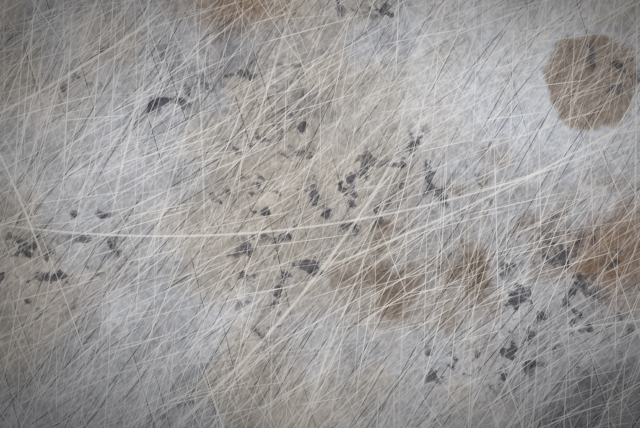
A Shadertoy shader for this texture:

```glsl
// Worn, scratched metal plate: cloudy warm and cool greys with brown stains,
// sooty specks and a vignette, under many layers of fine scratches.
// Each scratch layer is a rotated grid holding one bent stroke per cell.

const vec3 WARM_METAL   = vec3(0.650, 0.622, 0.592);
const vec3 COOL_METAL   = vec3(0.655, 0.660, 0.680);
const vec3 PALE_FILM    = vec3(0.770, 0.790, 0.825);
const vec3 BROWN_STAIN  = vec3(0.400, 0.345, 0.300);
const vec3 RUST         = vec3(0.450, 0.310, 0.200);
const vec3 SOOT         = vec3(0.240, 0.240, 0.265);
const vec3 BARE_SCRATCH = vec3(0.870, 0.860, 0.845);

float hash12(vec2 p) {
    vec3 q = fract(p.xyx * 0.1031);
    q += dot(q, q.yzx + 33.33);
    return fract((q.x + q.y) * q.z);
}

vec4 hash42(vec2 p) {
    vec4 q = fract(p.xyxy * vec4(0.1031, 0.1030, 0.0973, 0.1099));
    q += dot(q, q.wzxy + 33.33);
    return fract((q.xxyz + q.yzzw) * q.zywx);
}

float noise(vec2 p) {
    vec2 i = floor(p), f = fract(p);
    f = f * f * (3.0 - 2.0 * f);
    vec2 e = vec2(0.0, 1.0);
    return mix(mix(hash12(i), hash12(i + e.yx), f.x),
               mix(hash12(i + e.xy), hash12(i + e.yy), f.x), f.y);
}

float fbm(vec2 p) {
    float sum = 0.0, amp = 0.5;
    for (int i = 0; i < 5; i++) {
        sum += amp * noise(p);
        p = mat2(1.6, 1.2, -1.2, 1.6) * p + 7.3;
        amp *= 0.5;
    }
    return sum;
}

// Soft line profile that fades instead of aliasing when thinner than a pixel.
float stroke(float dist, float width, float px) {
    float r = max(width, px);
    return (1.0 - smoothstep(0.0, r, dist)) * width / r;
}

// One tapered, gently bent scratch in each cell of a rotated grid.
float scratchLayer(vec2 p, float angle, vec2 cell, float width, float px, float seed) {
    float c = cos(angle), s = sin(angle);
    vec2 q = vec2(c * p.x + s * p.y, c * p.y - s * p.x) / cell + 40.0;
    q.x += hash12(vec2(floor(q.y), seed));
    vec2 f = fract(q);
    vec4 r = hash42(floor(q) + seed * 17.0);
    float t = f.x - 0.5;
    float y = mix(0.25, 0.75, r.x) + (r.y - 0.5) * 0.4 * t + (r.z - 0.5) * 0.4 * t * t;
    float reach = mix(0.2, 0.5, r.w);
    float taper = 1.0 - smoothstep(reach * 0.4, reach, abs(t));
    float strength = 0.15 + 0.85 * pow(fract(r.x * 7.0 + r.w * 5.0), 2.0);
    return stroke(abs(f.y - y) * cell.y, width, px) * taper * strength;
}

// A single long scratch from a to b, bowed sideways by bend.
float longScratch(vec2 p, vec2 a, vec2 b, float bend, float width, float px) {
    float len = distance(a, b);
    vec2 dir = (b - a) / len, q = p - a;
    float t = dot(q, dir) / len;
    float d = abs(dot(q, vec2(-dir.y, dir.x)) - 4.0 * bend * t * (1.0 - t));
    return stroke(d, width, px) * smoothstep(0.0, 0.15, t) * (1.0 - smoothstep(0.8, 1.0, t));
}

// Ragged patch; edge is the softness of its outline, rough its raggedness.
float patchMask(vec2 p, vec2 centre, vec2 size, float edge, float rough) {
    float d = length((p - centre) / size) + rough * (fbm(p * 9.0 + centre) - 0.48);
    return 1.0 - smoothstep(1.0 - edge, 1.0 + edge, d);
}

void mainImage(out vec4 fragColor, in vec2 fragCoord) {
    float px = 1.0 / iResolution.y;
    vec2 p = fragCoord * px, uv = fragCoord / iResolution.xy;
    float cloud = fbm(p * 3.0 + 4.0), mottle = fbm(p * 11.0 + 21.0);

    // Clouded metal
    float cool = smoothstep(0.36, 0.62, cloud + 0.12 * (0.4 - uv.y));
    vec3 col = mix(WARM_METAL, COOL_METAL, cool) * (0.83 + 0.36 * mottle);

    // Pale film and the bare, ragged flake inside it
    float film = patchMask(p, vec2(1.22, 0.80), vec2(0.36, 0.22), 0.7, 1.6);
    col = mix(col, PALE_FILM, 0.6 * film);
    float rim = patchMask(p, vec2(1.39, 0.82), vec2(0.115, 0.135), 0.12, 1.0);
    float flake = patchMask(p, vec2(1.39, 0.82), vec2(0.095, 0.115), 0.08, 1.0);
    col = mix(col, PALE_FILM, 0.45 * rim);
    col = mix(col, BROWN_STAIN * 1.25, 0.75 * flake);

    // Brown, rusty and grey stains
    float brown = patchMask(p, vec2(1.08, 0.43), vec2(0.32, 0.18), 0.7, 2.0);
    float rust = patchMask(p, vec2(0.55, 0.99), vec2(0.11, 0.06), 0.6, 1.6)
               + patchMask(p, vec2(1.47, 0.42), vec2(0.12, 0.13), 0.8, 1.8);
    float grey = patchMask(p, vec2(0.57, 0.82), vec2(0.26, 0.13), 0.7, 2.2);
    float corner = patchMask(p, vec2(1.47, 0.04), vec2(0.20, 0.10), 0.7, 2.0);
    col = mix(col, BROWN_STAIN, brown * (0.12 + 0.75 * smoothstep(0.4, 0.65, mottle)));
    col = mix(col, RUST, 0.55 * min(rust, 1.0));
    col = mix(col, SOOT, 0.40 * grey * smoothstep(0.38, 0.62, mottle) + 0.35 * corner);

    // Clustered soot specks and fine grain
    float speck = smoothstep(0.57, 0.70, fbm(p * 34.0)) * smoothstep(0.50, 0.66, fbm(p * 5.0 + 13.0));
    col = mix(col, SOOT, 0.75 * speck);
    col += 0.09 * (noise(p * 165.0) - 0.5) + 0.07 * (noise(p * 75.0 + 9.0) - 0.5);

    // Fine scratches: shallow and steep families plus strays, some dark
    vec2 bent = p + 0.03 * vec2(noise(p * 1.5), noise(p * 1.5 + 31.0));
    float bright = 0.0, dark = 0.0;
    for (int i = 0; i < 40; i++) {
        float seed = float(i) + 1.0, h = hash12(vec2(seed, 5.0));
        float angle = (i % 2 == 0 ? 0.55 : 1.25) + (h - 0.5) * 0.7;
        if (i % 5 == 0) angle = h * 3.14;
        float wear = 0.25 + 1.1 * smoothstep(0.2, 0.8, noise(p * 2.5 + seed * 3.7));
        vec2 cell = vec2(0.32 + 0.35 * h, 0.055);
        bright += wear * scratchLayer(bent, angle, cell, 0.0027, px, seed);
        if (i % 4 == 0) dark += wear * scratchLayer(bent, angle + 0.3, cell * 0.7, 0.0025, px, seed + 60.0);
        if (i % 6 == 1) bright += scratchLayer(bent, angle, vec2(1.1, 0.2), 0.0038, px, seed + 90.0);
    }

    // Long prominent scratches
    float deep = longScratch(p, vec2(-0.10, 0.49), vec2(1.60, 0.74), -0.14, 0.0045, px);
    deep += longScratch(p, vec2(0.38, -0.02), vec2(0.96, 0.70), -0.045, 0.0060, px);
    deep += longScratch(p, vec2(-0.05, 0.71), vec2(0.42, 1.00), -0.012, 0.0050, px);
    deep += longScratch(p, vec2(-0.02, 0.68), vec2(0.11, 0.37), 0.005, 0.0045, px);
    deep += longScratch(p, vec2(0.72, 0.36), vec2(1.55, 0.76), -0.02, 0.0042, px);

    col *= 1.0 - 0.28 * min(dark, 1.0);
    col = mix(col, BARE_SCRATCH, 1.0 - exp(-0.75 * bright - 1.1 * deep));

    // Vignette, heavier toward the lower left
    float falloff = smoothstep(0.28, 0.78, length(uv - vec2(0.53, 0.54)));
    col *= 1.02 - 0.46 * falloff;
    fragColor = vec4(clamp(col, 0.0, 1.0), 1.0);
}
```
